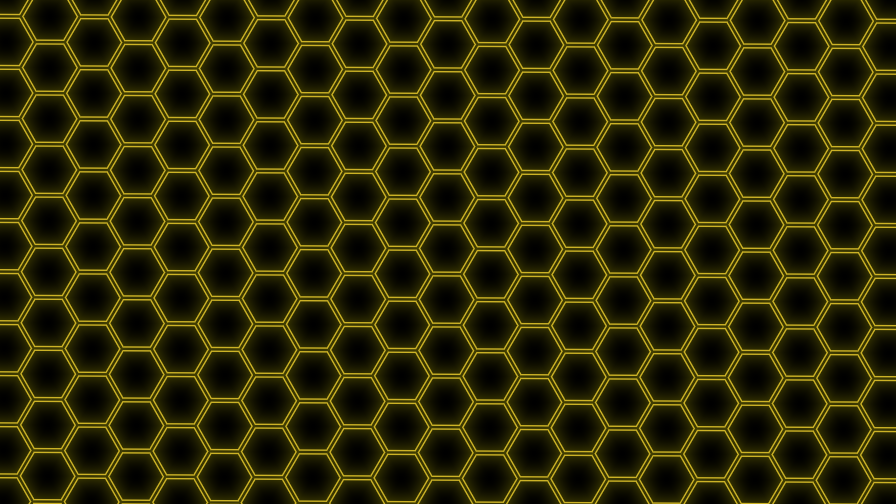
Reproduce this pattern procedurally as a WebGL 1 fragment shader.

```glsl
precision highp float;
// Glowing yellow honeycomb: dark hexagonal cells, each with its own thin outline.

uniform vec2 u_resolution;

const float CELL_HEIGHT = 0.1013;              // flat-to-flat size, in canvas heights
const float TILT = 0.0055;                     // slight clockwise turn, in radians
const vec2 GRID_CENTER = vec2(-0.0023, 0.0069);
const float INRADIUS = 0.5;                    // cell units from here on
const float LINE_INSET = 0.037;
const float LINE_HALF_WIDTH = 0.0137;

const vec3 LINE_COLOR = vec3(0.80, 0.70, 0.15);
const vec3 GLOW_COLOR = vec3(0.222, 0.212, 0.006);

vec2 rotateClockwise(vec2 p, float angle) {
  float c = cos(angle);
  float s = sin(angle);
  return vec2(c * p.x - s * p.y, s * p.x + c * p.y);
}

// Offset from the nearest center of a flat-topped hexagon grid.
vec2 hexCell(vec2 p) {
  vec2 period = vec2(sqrt(3.0), 1.0);
  vec2 a = mod(p, period) - 0.5 * period;
  vec2 b = mod(p + 0.5 * period, period) - 0.5 * period;
  return dot(a, a) < dot(b, b) ? a : b;
}

// Hexagonal radius: equals INRADIUS on the cell border.
float hexRadius(vec2 p) {
  vec2 q = abs(p);
  return max(q.y, dot(q, vec2(0.5 * sqrt(3.0), 0.5)));
}

// Pixel coverage of a line at signed distance d.
float lineCoverage(float d, float halfWidth, float pixel) {
  return clamp((halfWidth - abs(d)) / pixel + 0.5, 0.0, 1.0);
}

// Light that fades from the border to a rounded dark middle.
float innerGlow(vec2 cell, float radius) {
  float blended = mix(radius, length(cell), 0.5) / INRADIUS;
  return blended * blended;
}

void main() {
  vec2 p = (gl_FragCoord.xy - 0.5 * u_resolution) / u_resolution.y;
  float pixel = 1.0 / (u_resolution.y * CELL_HEIGHT);

  vec2 cell = hexCell(rotateClockwise(p - GRID_CENTER, TILT) / CELL_HEIGHT);
  float radius = hexRadius(cell);
  float borderDistance = INRADIUS - radius;

  vec3 color = GLOW_COLOR * innerGlow(cell, radius);
  float outline = lineCoverage(borderDistance - LINE_INSET, LINE_HALF_WIDTH, pixel);
  color = mix(color, LINE_COLOR, outline);

  gl_FragColor = vec4(color, 1.0);
}
```
